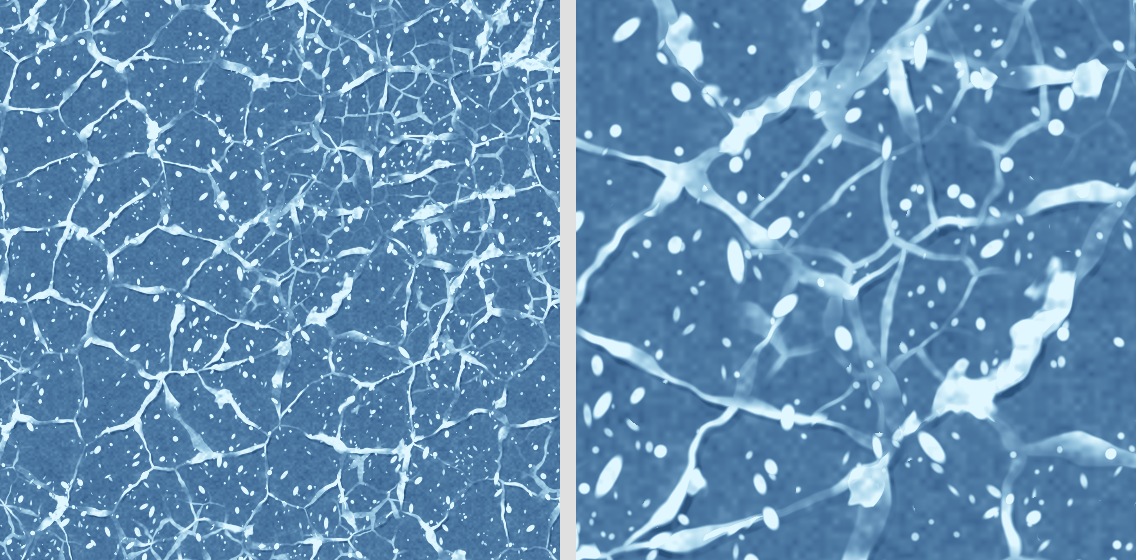
Left: the whole. Right: its middle third, enlarged.
Reproduce this texture procedurally as a three.js fragment shader.

```glsl
// Blue tissue-like web of ragged cell walls, pale pockets and scattered bright flecks.
varying vec2 vUv;

float hash(vec2 p) {
  return fract(sin(dot(p, vec2(127.1, 311.7))) * 43758.5453);
}

vec2 hash2(vec2 p) {
  return vec2(hash(p), hash(p + 41.3));
}

float noise(vec2 p) {
  vec2 i = floor(p), f = fract(p);
  f = f * f * (3.0 - 2.0 * f);
  float low = mix(hash(i), hash(i + vec2(1.0, 0.0)), f.x);
  float high = mix(hash(i + vec2(0.0, 1.0)), hash(i + 1.0), f.x);
  return mix(low, high, f.y);
}

float fbm(vec2 p) {
  float sum = 0.0, gain = 0.53;
  for (int i = 0; i < 4; i++) {
    sum += gain * noise(p);
    p = p * 2.07 + 13.7;
    gain *= 0.5;
  }
  return sum;
}

vec2 warp(vec2 p) {
  return vec2(noise(p), noise(p + 57.0)) - 0.5;
}

// Voronoi: x is the distance to the nearest border, y a random value per cell
vec2 cells(vec2 p) {
  vec2 base = floor(p), f = fract(p), nearest = vec2(8.0), nearestId = base;
  for (int y = -1; y <= 1; y++)
    for (int x = -1; x <= 1; x++) {
      vec2 g = vec2(float(x), float(y));
      vec2 r = g + hash2(base + g) - f;
      if (dot(r, r) < dot(nearest, nearest)) { nearest = r; nearestId = base + g; }
    }
  float border = 8.0;
  for (int y = -2; y <= 2; y++)
    for (int x = -2; x <= 2; x++) {
      vec2 id = base + vec2(float(x), float(y));
      vec2 r = id + hash2(id) - p;
      vec2 gap = r - nearest;
      if (dot(gap, gap) > 0.0001)
        border = min(border, dot(0.5 * (nearest + r), normalize(gap)));
    }
  return vec2(border, hash(nearestId + 9.1));
}

vec2 bend(vec2 p) {
  vec2 q = p + 0.045 * warp(p * 7.0) + 0.014 * warp(p * 27.0) + 0.004 * warp(p * 90.0);
  return vec2(q.x - 0.18 * q.y, q.y);
}

// Wall of uneven width and strength at a given border distance
float membrane(float border, vec2 p, float thickness) {
  float width = 0.0004 + thickness * pow(noise(p * 25.0), 3.0);
  float strength = smoothstep(0.25, 0.7, noise(p * 34.0 + 7.0));
  return (1.0 - smoothstep(width, width + 0.0028, border)) * (0.22 + 0.78 * strength);
}

// Randomly turned oval flecks on a jittered grid
float flecks(vec2 p, float scale, float density, float size) {
  vec2 base = floor(p * scale);
  float light = 0.0;
  for (int y = -1; y <= 1; y++)
    for (int x = -1; x <= 1; x++) {
      vec2 id = base + vec2(float(x), float(y));
      vec2 r = p - (id + hash2(id + 3.7)) / scale;
      float angle = 0.5 + 2.0 * hash(id + 5.2);
      vec2 axis = vec2(cos(angle), sin(angle));
      vec2 local = vec2(dot(r, axis), dot(r, vec2(-axis.y, axis.x)));
      local.x *= mix(0.35, 1.0, hash(id + 8.8));
      float radius = size * mix(0.35, 1.0, hash(id + 2.4));
      float oval = 1.0 - smoothstep(radius - 0.0008, radius + 0.0012, length(local));
      light = max(light, oval * step(hash(id + 6.1), density));
    }
  return light;
}

float glow(vec2 p, vec2 center, vec2 radius) {
  vec2 r = (p - center) / radius;
  return exp(-dot(r, r));
}

vec3 palette(float t) {
  vec3 c = mix(vec3(0.17, 0.32, 0.48), vec3(0.26, 0.43, 0.60), clamp(t / 0.15, 0.0, 1.0));
  c = mix(c, vec3(0.31, 0.49, 0.65), clamp((t - 0.15) / 0.15, 0.0, 1.0));
  c = mix(c, vec3(0.40, 0.58, 0.73), clamp((t - 0.30) / 0.15, 0.0, 1.0));
  c = mix(c, vec3(0.52, 0.71, 0.83), clamp((t - 0.45) / 0.15, 0.0, 1.0));
  c = mix(c, vec3(0.69, 0.85, 0.93), clamp((t - 0.60) / 0.20, 0.0, 1.0));
  return mix(c, vec3(0.88, 0.97, 1.0), clamp((t - 0.80) / 0.20, 0.0, 1.0));
}

void main() {
  vec2 p = vUv, q = bend(p), lit = bend(p + vec2(-0.003, 0.004));
  vec2 large = cells(q * 9.0), small = cells(q * 19.0 + 4.0);
  float border = large.x / 9.0, fine = small.x / 19.0;
  float cluster = glow(p, vec2(0.80, 0.50), vec2(0.09, 0.22)) + glow(p, vec2(0.94, 0.90), vec2(0.09, 0.10));
  float near = exp(-border / 0.012);

  // Walls, with a dark relief on one side
  float fineShow = max(smoothstep(0.50, 0.68, noise(p * 6.0 + 2.0)), min(cluster * 1.3, 1.0));
  float walls = max(membrane(border, p, 0.009), 0.75 * fineShow * membrane(fine, p + 3.0, 0.006));
  float shadow = membrane(cells(lit * 9.0).x / 9.0, p, 0.009);

  // Pale pockets beside walls, broken by fine cracks inside the clusters
  float limit = 0.82 - 0.19 * near - cluster * (0.13 + 0.15 * small.y);
  float pocket = smoothstep(limit, limit + 0.05, fbm(q * vec2(25.0, 18.0)));
  pocket *= mix(1.0, smoothstep(0.0005, 0.004, fine), min(cluster, 1.0));
  pocket *= 0.62 + 0.55 * noise(p * 140.0);

  // Flecks gather near walls and in dusty patches
  float dust = smoothstep(0.45, 0.75, fbm(p * 11.0 + 20.0)) + 0.5 * near + 0.4 * cluster;
  float bright = max(flecks(p, 38.0, 0.30, 0.0048), 0.8 * flecks(p, 105.0, 0.05 + 0.24 * dust, 0.0022));

  // Grainy ground and final tone
  float grain = 0.20 * (noise(p * 250.0) - 0.5) + 0.10 * (noise(p * 120.0) - 0.5);
  float ground = 0.225 + grain + 0.10 * (fbm(q * 30.0) - 0.5);
  ground += 0.32 * near * noise(p * 110.0 + 5.0) * noise(p * 45.0);
  float light = max(max(0.9 * walls, pocket), bright);
  float tone = ground - 0.20 * shadow * (1.0 - light) + 0.80 * light;
  gl_FragColor = vec4(palette(tone), 1.0);
}
```
